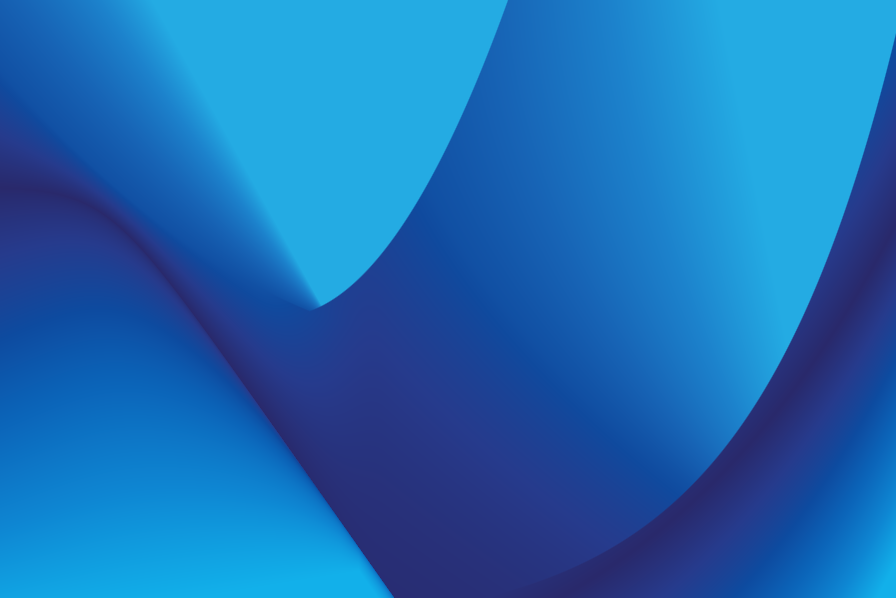
Write a Shadertoy shader that draws this background.

```glsl
// Overlapping silky blue waves: two cyan valleys between shaded navy folds.

// Shade ramp from navy (0) to cyan (1).
vec3 blueRamp(float shade) {
    vec3 stops[6] = vec3[6](
        vec3(0.16, 0.16, 0.42), vec3(0.15, 0.23, 0.55), vec3(0.06, 0.29, 0.62),
        vec3(0.09, 0.39, 0.71), vec3(0.11, 0.51, 0.80), vec3(0.14, 0.67, 0.89));
    vec3 color = stops[0];
    for (int i = 1; i < 6; i++)
        color = mix(color, stops[i], clamp(shade * 5.0 - float(i - 1), 0.0, 1.0));
    return color;
}

// More saturated variant for the sheets in front.
vec3 vividRamp(float shade) {
    return blueRamp(shade) * mix(vec3(1.0), vec3(0.5, 1.03, 1.03), smoothstep(0.3, 0.6, shade));
}

// Antialiased coverage, full where d is positive.
float cover(float d) {
    return clamp(0.5 + d / max(fwidth(d), 1e-5), 0.0, 1.0);
}

// Curve that starts at 'start' and levels off after rising by 'rise'.
float easedRise(float q, float start, float rise, float width) {
    return start + rise * (1.0 - exp(-q / width));
}

// Crest of the lower left sheet: flat, then a steady descent.
float crestLine(float x) {
    float bend = 0.049;
    return 0.3125 + 1.42 * bend * log(1.0 + exp((x - 0.176) / bend));
}

// Mid-blue line running down the left ribbon.
float ribbonLine(float x) {
    return 0.117 + 1.15 * x - 0.717 * x * x;
}

// Lower rim of the left cyan valley.
float valleyRim(float x) {
    float q = max(x - 0.537, -0.068);
    return min(ribbonLine(x), 0.512 - 0.5 * q - 3.64 * q * q);
}

float valleyShade(vec2 p) {
    float mid = ribbonLine(p.x);
    float cyanLine = 1.8 * (p.x - 0.254);
    return 0.45 + 0.55 * clamp((mid - p.y) / max(mid - cyanLine, 0.006), 0.0, 1.0);
}

float ribbonShade(vec2 p) {
    float mid = ribbonLine(p.x);
    return 0.45 * clamp(1.0 - (p.y - mid) / (crestLine(p.x) - mid), 0.0, 1.0);
}

// Broad central fold: fades to navy on the left, to cyan on the right.
float centerShade(vec2 p) {
    float midX = 0.645 + 0.768 * p.y * p.y;
    float cyanX = 1.201 + 0.2 * p.y;
    float d = p.x - midX;
    float bright = pow(clamp(d / max(cyanX - midX, 0.02), 0.0, 1.0), 1.15);
    return d < 0.0 ? 0.45 * exp(d / 0.332) : 0.45 + 0.55 * bright;
}

float lowerLeftShade(vec2 p) {
    float crest = crestLine(p.x);
    float depth = max(1.055 - 0.167 * p.x - crest, 0.04);
    float u = clamp((p.y - crest) / depth, 0.0, 1.0);
    return pow(u, max(0.85 - 1.23 * p.x, 0.15));
}

// Right sheet: a dark crease with light growing on both sides.
float rightShade(vec2 p) {
    float d = p.y - easedRise(1.5 - p.x, 0.371, 0.879, 0.449);
    return d > 0.0 ? d / 0.566 : -d / 0.742;
}

void mainImage(out vec4 fragColor, in vec2 fragCoord) {
    // Canvas units, with y measured downward from the top.
    vec2 p = fragCoord / iResolution.y;
    p.y = 1.0 - p.y;

    // Central fold joined to the left ribbon.
    float foldShade = mix(ribbonShade(p), centerShade(p), smoothstep(0.43, 0.645, p.x));
    vec3 color = blueRamp(foldShade);

    // Sheets laid over the fold.
    color = mix(color, blueRamp(valleyShade(p)), cover(valleyRim(p.x) - p.y));
    color = mix(color, vividRamp(lowerLeftShade(p)), cover(p.y - crestLine(p.x)));
    float rightEdge = easedRise(1.5 - p.x, 0.049, 1.01, 0.244);
    color = mix(color, vividRamp(rightShade(p)), cover(p.y - rightEdge));

    fragColor = vec4(color, 1.0);
}
```
